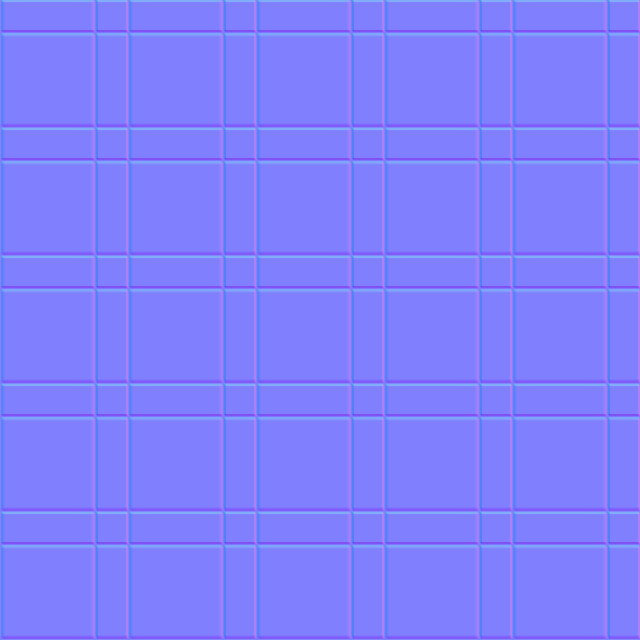
This texture map is drawn by a WebGL 1 fragment shader. Its source:

```glsl
precision highp float;
// Tangent-space normal map of beveled tiles: wide and narrow bands alternating on both axes.

uniform vec2 u_resolution;

const float REPEATS = 5.0;          // whole cells across and down
const float WIDE_SHARE = 0.75;      // part of a cell taken by the wide band
const float BEVEL = 0.045;          // bevel width as a share of its band
const float SAMPLE_STEP = 1.0 / 512.0;
const float RELIEF = 0.42;          // tilt for a full height change

// Height along one axis: 0 in the grooves, 1 on the flat of each band.
float bandHeight(float coord, float repeats, float wideShare, float bevel) {
  float cell = fract(coord * repeats);
  float along = cell < wideShare
    ? cell / wideShare
    : (cell - wideShare) / (1.0 - wideShare);
  float edgeDistance = min(along, 1.0 - along);
  return smoothstep(0.0, bevel, edgeDistance);
}

// Tile height: the bands of both axes crossed.
float tileHeight(vec2 uv) {
  return bandHeight(uv.x, REPEATS, WIDE_SHARE, BEVEL)
       * bandHeight(uv.y, REPEATS, WIDE_SHARE, BEVEL);
}

// Central differences soften the bevels and give the surface tilt.
vec3 surfaceNormal(vec2 uv, float stepSize, float relief) {
  vec2 dx = vec2(stepSize, 0.0);
  vec2 dy = vec2(0.0, stepSize);
  vec2 rise = vec2(tileHeight(uv + dx) - tileHeight(uv - dx),
                   tileHeight(uv + dy) - tileHeight(uv - dy));
  return normalize(vec3(-relief * rise, 1.0));
}

// Pack a unit normal into a colour.
vec3 encodeNormal(vec3 normal) {
  return normal * 0.5 + 0.5;
}

void main() {
  vec2 uv = gl_FragCoord.xy / u_resolution;
  vec3 normal = surfaceNormal(uv, SAMPLE_STEP, RELIEF);
  gl_FragColor = vec4(encodeNormal(normal), 1.0);
}
```
